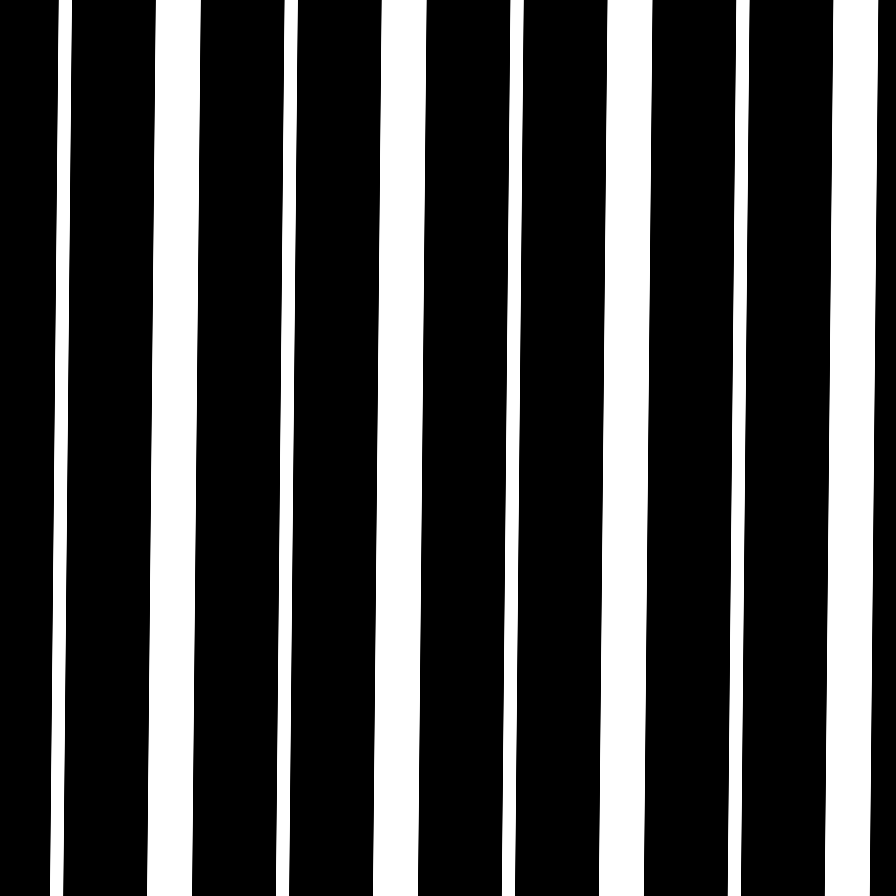
This pattern is drawn by a WebGL 2 fragment shader. Its source:

```glsl
#version 300 es
precision highp float;

uniform vec2 u_resolution;
out vec4 fragColor;

// Coverage of a vertical stripe centred at zero, with softened edges
float stripe(float x, float halfWidth, float pixel) {
    return 1.0 - smoothstep(-0.4 * pixel, 0.4 * pixel, abs(x) - halfWidth);
}

// Signed offset from the nearest of the lines repeated at each period
float repeatCentred(float x, float period) {
    return (fract(x / period + 0.5) - 0.5) * period;
}

void main() {
    vec2 uv = gl_FragCoord.xy / u_resolution;
    float pixel = 1.0 / u_resolution.x;
    float period = 0.2521;

    // Slight lean to the right towards the top
    float x = uv.x - 0.0097 * uv.y - 0.0632;

    // Narrow and wide white bands alternate half a period apart
    float narrow = stripe(repeatCentred(x, period), 0.0074, pixel);
    float wide = stripe(repeatCentred(x - 0.5 * period, period), 0.0251, pixel);

    vec3 black = vec3(0.0);
    vec3 white = vec3(1.0);
    fragColor = vec4(mix(black, white, max(narrow, wide)), 1.0);
}
```
